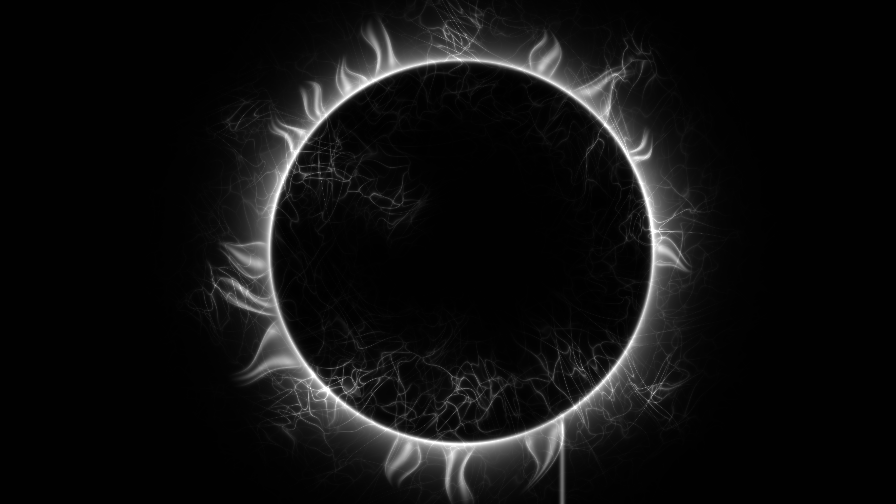
This background is drawn by a Shadertoy shader. Its source:

```glsl
const float TAU = 6.2831853;
const vec2 RING_CENTER = vec2(0.0266, 0.0);
const float RING_RADIUS = 0.381;

// Smoke tongues: angle in degrees, length, sideways lean
const vec3 TONGUES[14] = vec3[14](
    vec3(0, .085, -.03), vec3(29, .07, .02), vec3(49, .125, -.01),
    vec3(66, .10, .03), vec3(112, .125, -.02), vec3(123, .08, .0),
    vec3(136, .085, -.03), vec3(146, .09, -.02), vec3(182, .11, -.02),
    vec3(196, .12, -.10), vec3(208, .15, .02), vec3(254, .11, .01),
    vec3(269, .14, .0), vec3(295, .12, -.09));

// Spark clusters: position from the ring centre, radius
const vec3 CLUSTERS[13] = vec3[13](
    vec3(-.30, .15, .07), vec3(-.16, .11, .06), vec3(-.20, -.25, .08),
    vec3(-.02, -.28, .09), vec3(.22, -.26, .08), vec3(.29, .21, .06),
    vec3(.33, .37, .05), vec3(-.425, .245, .04), vec3(.41, .05, .06),
    vec3(-.29, -.30, .07), vec3(-.01, .43, .06), vec3(-.47, -.07, .05),
    vec3(.37, -.27, .06));

vec2 hash2(vec2 cell) {
    vec2 q = vec2(dot(cell, vec2(127.1, 311.7)), dot(cell, vec2(269.5, 183.3)));
    return fract(sin(q) * 43758.5);
}

// Cellular noise: gap between the two nearest feature points
float cellGap(vec2 p) {
    vec2 base = floor(p), local = fract(p);
    float nearest = 8.0, second = 8.0;
    for (int y = -1; y <= 1; y++)
    for (int x = -1; x <= 1; x++) {
        vec2 cell = vec2(x, y);
        float d = length(cell + hash2(base + cell) - local);
        second = min(second, max(nearest, d));
        nearest = min(nearest, d);
    }
    return second - nearest;
}

// Layered sines that bend space into ragged strands
vec2 warp(vec2 p, float strength) {
    float freq = 11.0;
    for (int i = 0; i < 5; i++) {
        p += strength * sin(p.yx * freq + vec2(1.3, 4.1) * float(i + 1)) / freq;
        freq *= 1.9;
    }
    return p;
}

// Thin branching strands with a soft aura, broken up into patches
float filaments(vec2 p, float scale, float thickness) {
    vec2 q = warp(p, 0.6);
    float gap = cellGap(q * scale) / scale;
    float strand = exp(-gap / thickness) + 0.22 * exp(-gap / (5.0 * thickness));
    float patches = 0.5 + 0.5 * sin(q.x * 31.0 + scale + 2.0 * sin(q.y * 23.0));
    return strand * (0.12 + 0.88 * patches * patches);
}

// Several overlaid webs, each finer and rotated
float electricWeb(vec2 p) {
    float sum = 0.0, scale = 8.0;
    mat2 turn = mat2(0.8, 0.6, -0.6, 0.8);
    for (int i = 0; i < 4; i++) {
        sum += filaments(p, scale, 0.0019);
        p = turn * p + 1.7;
        scale *= 1.5;
    }
    return sum;
}

// A curling sheet of smoke with a soft rim and inner folds
float tongue(float lateral, float height, float len, float lean, float seed) {
    float t = height / len;
    if (t < 0.0 || t > 1.0) return 0.0;
    float s = lateral - lean * t * t - 0.014 * t * sin(6.0 * t + seed);
    float halfWidth = 0.003 + 0.30 * len * pow(1.0 - t, 0.45)
                    * (0.75 + 0.35 * sin(5.0 * t + seed * 1.7));
    float u = s / halfWidth;
    float folds = pow(0.5 + 0.5 * sin(4.0 * u + 5.0 * t + seed), 2.0);
    float sheet = smoothstep(1.15, 0.75, abs(u)) * (0.10 + 0.36 * folds);
    float rim = 0.34 * exp(-abs(abs(s) - halfWidth) / 0.003);
    return (sheet + rim) * smoothstep(0.0, 0.2, t) * smoothstep(1.0, 0.5, t);
}

float smoke(float angle, float height) {
    float sum = 0.0;
    for (int i = 0; i < 14; i++) {
        vec3 k = TONGUES[i];
        float turn = mod(angle - radians(k.x) + 0.5 * TAU, TAU) - 0.5 * TAU;
        float lateral = turn * (RING_RADIUS + height);
        sum += tongue(lateral, height, k.y, k.z, float(i) * 2.3);
    }
    return sum;
}

float clusterMask(vec2 p) {
    float sum = 0.0;
    for (int i = 0; i < 13; i++) {
        vec2 d = (p - CLUSTERS[i].xy) / CLUSTERS[i].z;
        sum += exp(-dot(d, d));
    }
    return min(sum, 1.0);
}

// Crisp bright line, short inner falloff, wide outer halo
float ring(float angle, float height) {
    float line = 0.5 * exp(-abs(height) / 0.005);
    float uneven = 0.85 + 0.13 * sin(3.0 * angle + 0.6) + 0.12 * sin(7.0 * angle);
    float halo = 0.62 * uneven * exp(-max(height, 0.0) / 0.037);
    return line + halo * smoothstep(-0.008, 0.003, height);
}

void mainImage(out vec4 fragColor, in vec2 fragCoord) {
    vec2 p = (fragCoord - 0.5 * iResolution.xy) / iResolution.y - RING_CENTER;
    float angle = atan(p.y, p.x);
    float height = length(p) - RING_RADIUS;

    float light = ring(angle, height) + smoke(angle, height);

    // Straight plume falling to the lower edge
    float plume = exp(-pow((p.x - 0.2) / 0.005, 2.0));
    light += 0.4 * plume * smoothstep(-0.32, -0.35, p.y);

    // Electric strands: dense in clusters, faint around the ring
    float clusters = clusterMask(p);
    float band = exp(-pow(height / 0.12, 2.0));
    light += electricWeb(p) * (0.30 * clusters + 0.07 * band) + 0.02 * clusters;

    fragColor = vec4(vec3(clamp(0.004 + light, 0.0, 1.0)), 1.0);
}
```
